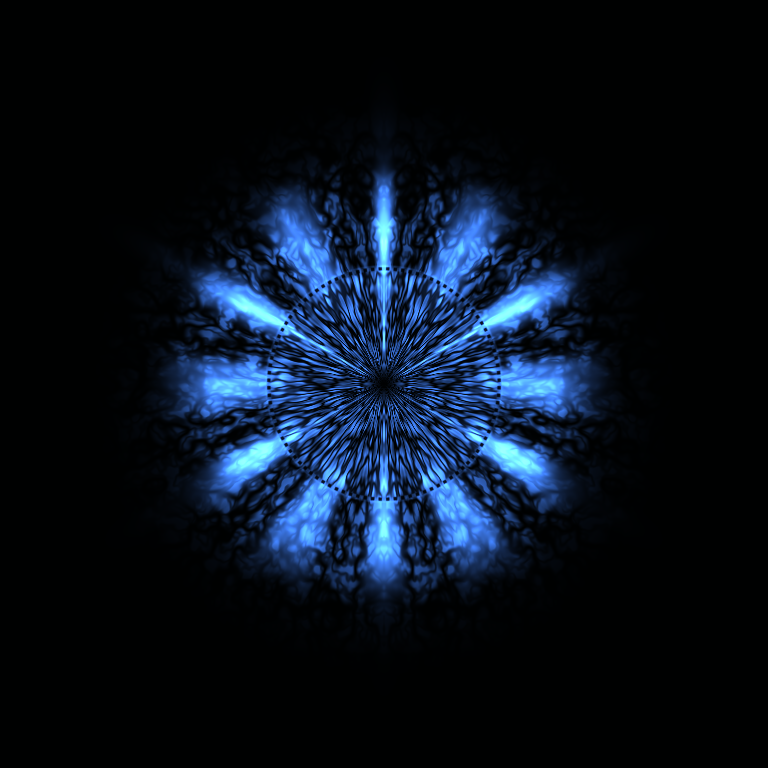
This background is drawn by a WebGL 1 fragment shader. Its source:

```glsl
precision highp float;
// A blue iris-like burst: twelve glowing petals around a dotted ring and a streaked core.
// Polar coordinates are mirrored left to right; Gaussian lobes in angle shape the petals,
// and the zero lines of gradient noise carve dark veins into the light.

uniform vec2 u_resolution;

const vec3 TINT = vec3(0.262, 0.515, 1.0);      // clips from blue to cyan when bright
const vec3 BACKDROP = vec3(0.0, 0.004, 0.005);
const float PI = 3.14159265;
const float SECTOR = PI / 3.0;                  // angle between two narrow petals
const float RING_RADIUS = 0.150;
const float RING_WIDTH = 0.0022;
const float RING_DOTS = 96.0;
const float PETAL_START = 0.205;                // where the petals begin to fade
const float PETAL_END = 0.305;
const float WIDE_PETAL = 0.185;                 // half width in radians
const vec2 CORE_CELLS = vec2(13.0, 30.0);       // noise cells per radian and per unit radius
const vec2 OUTER_CELLS = vec2(9.0, 25.0);
const vec2 GRAIN_CELLS = vec2(30.0, 60.0);

vec2 gradientAt(vec2 cell) {
  vec3 h = fract(cell.xyx * vec3(0.1031, 0.1030, 0.0973));
  h += dot(h, h.yzx + 33.33);
  float angle = 2.0 * PI * fract((h.x + h.y) * h.z);
  return vec2(cos(angle), sin(angle));
}

float gradientNoise(vec2 p) {
  vec2 i = floor(p);
  vec2 f = p - i;
  vec2 u = f * f * f * (f * (f * 6.0 - 15.0) + 10.0);
  vec2 e = vec2(0.0, 1.0);
  float low = mix(dot(gradientAt(i), f),
                  dot(gradientAt(i + e.yx), f - e.yx), u.x);
  float high = mix(dot(gradientAt(i + e.xy), f - e.xy),
                   dot(gradientAt(i + e.yy), f - e.yy), u.x);
  return mix(low, high, u.y);
}

// Zero on the noise contours, one in the open cells.
float veins(vec2 p, float softness) {
  float n = gradientNoise(p) + 0.45 * gradientNoise(p * 2.1 + 17.0);
  return smoothstep(0.01, softness, abs(n));
}

float gauss(float x, float width) {
  return exp(-x * x / (width * width));
}

// Radial streaks and narrow spokes inside the ring.
float coreLight(float turn, float r, float axis, float side) {
  float cells = veins(vec2(turn, r) * CORE_CELLS + 5.0, 0.34);
  float streaks = 0.8 + 0.9 * gradientNoise(vec2(turn * 32.0, r * 18.0));
  float bands = 0.82 + 0.18 * cos(r * 2.0 * PI / 0.034);
  float nearRing = smoothstep(0.08, 0.15, r);
  float lobes = gauss(axis, 0.13) + 0.8 * gauss(side, 0.19);
  float light = cells * streaks * bands * (1.15 + 0.45 * nearRing * lobes);
  light += nearRing * lobes * 0.35;
  float spokePower = mix(1.25, 0.5, smoothstep(0.5, PI, turn));
  light += spokePower * gauss(axis, 0.024) * smoothstep(0.01, 0.05, r);
  return light * smoothstep(0.0, 0.04, r);
}

// Petals, their hot centres, thin spikes and the veined veil outside the ring.
float petalLight(float turn, float r, float axis, float side) {
  vec2 q = vec2(turn, r) * OUTER_CELLS;
  q += 0.25 * vec2(gradientNoise(q * 0.8 + 31.0), gradientNoise(q * 0.8 + 57.0));
  float cells = veins(q, 0.34) * mix(0.35, 1.0, veins(q * 1.9 + 9.0, 0.34));
  float grain = 1.0 + 0.18 * gradientNoise(vec2(turn, r) * GRAIN_CELLS)
                    + 0.50 * gradientNoise(vec2(turn * 16.0, r * 8.0));
  float fade = 1.0 - smoothstep(PETAL_START, PETAL_END, r + 0.03 * gradientNoise(q * 0.7));

  // The top petal is the slimmest; the others open up toward the bottom.
  float opening = smoothstep(0.0, 1.0, turn);
  float slim = gauss(axis, mix(0.062, 0.135, opening));
  float wide = gauss(side, WIDE_PETAL);
  float hot = gauss(axis, mix(0.050, 0.085, opening)) * gauss(r - 0.192, 0.045);

  float body = fade * (0.85 * slim + 1.12 * wide);
  float openness = smoothstep(0.25, 0.85, max(wide, slim));
  float light = body * grain * mix(cells, 1.0, openness * 0.92);
  light += 0.72 * hot * grain + 0.42 * fade * cells;

  // Long faint rays and a dim outer veil.
  float upper = 1.0 - smoothstep(1.2, 2.6, turn);
  float reach = exp(-max(r - 0.21, 0.0) * 18.0);
  light += (0.10 + 0.32 * upper) * gauss(axis, 0.042) * reach;
  light += 0.10 * cells * (1.0 - smoothstep(0.25, 0.385, r));
  return light * (1.0 - smoothstep(0.33, 0.45, r));
}

void main() {
  float scale = min(u_resolution.x, u_resolution.y);
  vec2 p = (gl_FragCoord.xy - 0.5 * u_resolution) / scale;
  float pixel = 1.0 / scale;
  float r = length(p);
  float turn = abs(atan(p.x, p.y + 1e-6));      // 0 at the top, PI at the bottom

  // Angular distance to the nearest narrow and wide petal.
  float axis = abs(mod(turn + 0.5 * SECTOR, SECTOR) - 0.5 * SECTOR);
  float side = 0.5 * SECTOR - axis;

  float outside = smoothstep(-0.006, 0.006, r - RING_RADIUS);
  float light = mix(coreLight(turn, r, axis, side),
                    petalLight(turn, r, axis, side), outside);

  // Dotted ring with a hairline just beyond it.
  float band = 1.0 - smoothstep(RING_WIDTH - pixel, RING_WIDTH + pixel, abs(r - RING_RADIUS));
  float dots = smoothstep(-0.8, 0.6, cos(turn * RING_DOTS));
  light = mix(light, 0.1 * light + dots * (0.3 + 0.65 * light), band);
  light += 0.18 * gauss(r - RING_RADIUS - 0.0035, 0.0010 + 0.4 * pixel);

  gl_FragColor = vec4(min(BACKDROP + light * TINT, 1.0), 1.0);
}
```
